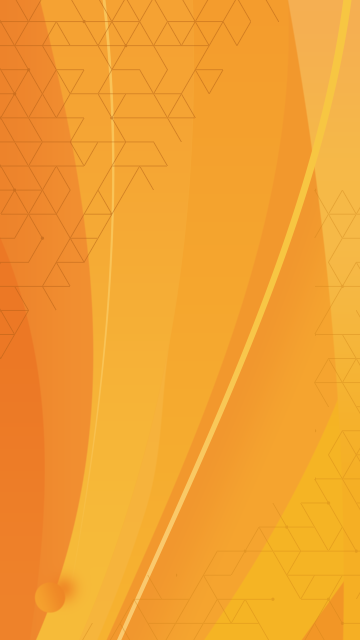
This background is drawn by a WebGL 2 fragment shader. Its source:

```glsl
#version 300 es
precision highp float;

#define CELL 0.0772
#define LINE_WIDTH 0.0022
#define DOT_RADIUS 0.0045
#define EDGE_KEEP 0.58
#define DOT_KEEP 0.13
#define BALL_POS vec2(0.139, 0.118)
#define BALL_RADIUS 0.042
#define GLOW_POS vec2(0.176, 0.142)
#define GLOW_SIZE 0.036

uniform vec2 u_resolution;
out vec4 fragColor;

const float ROW = 0.8660254;
float px;

float hash(vec3 p) {
  return fract(sin(dot(p, vec3(127.1, 311.7, 74.7))) * 4375.85);
}

// Cubic through four values at v = 0, 1/3, 2/3 and 1
float curve(float v, vec4 k) {
  float t = v * 3.0, a = t - 1.0, b = t - 2.0, c = t - 3.0;
  return dot(k, vec4(-a * b * c / 6.0, t * b * c / 2.0, -t * a * c / 2.0, t * a * b / 6.0));
}

// Coverage to the right of an edge
float rightOf(float x, float edge) {
  return smoothstep(-px, px, x - edge);
}

float stroke(float dist, float halfWidth) {
  return 1.0 - smoothstep(-0.7 * px, 0.7 * px, abs(dist) - halfWidth);
}

// Patches of the lattice; y runs down from the top
float inLeftPatch(vec2 p) {
  return step(p.x, 0.78 - 0.75 * p.y);
}

float inRightPatch(vec2 p) {
  return step(0.875 - 1.65 * max(p.y - 1.36, 0.0), p.x) * step(0.51, p.y);
}

// Triangular lattice with randomly kept edges and node dots
float lattice(vec2 p, vec2 origin, bool leftSide) {
  vec2 g = (p - origin) / CELL;
  float ink = 0.0;
  for (int i = 0; i < 3; i++) {
    float angle = float(i) * 1.0471976;
    mat2 turn = mat2(cos(angle), sin(angle), -sin(angle), cos(angle));
    vec2 q = turn * g;
    float row = round(q.y / ROW);
    float along = q.x - 0.5 * row;
    float cell = floor(along);
    vec2 middle = transpose(turn) * vec2(cell + 0.5 + 0.5 * row, row * ROW) * CELL + origin;
    float patchMask = leftSide ? inLeftPatch(middle) : inRightPatch(middle);
    float keep = step(hash(vec3(row, cell, float(i))), EDGE_KEEP) * patchMask;
    ink = max(ink, keep * stroke((q.y - row * ROW) * CELL, 0.5 * LINE_WIDTH));
    if (i == 0) {
      float node = round(along);
      float dist = length(vec2(along - node, q.y - row * ROW)) * CELL;
      float dotKeep = step(hash(vec3(row, node, 7.0)), DOT_KEEP) * patchMask;
      ink = max(ink, dotKeep * stroke(dist, DOT_RADIUS));
    }
  }
  return ink;
}

void main() {
  px = 1.0 / u_resolution.x;
  vec2 p = gl_FragCoord.xy * px;
  float v = gl_FragCoord.y / u_resolution.y;
  float x = p.x;
  vec2 fromTop = vec2(x, u_resolution.y * px - p.y);

  // Centre sheet with a faint fold and fin
  float fold = curve(v, vec4(0.22, 0.42, 0.519, 0.535));
  vec3 color = mix(vec3(0.965, 0.735, 0.225), vec3(0.96, 0.635, 0.2), smoothstep(0.0, 1.0, v));
  vec3 foldColor = mix(vec3(0.965, 0.70, 0.19), vec3(0.955, 0.61, 0.175), v);
  color = mix(color, foldColor, rightOf(x, fold));
  float finEdge = fold + 0.05 * smoothstep(0.48, 0.2, v);
  float fin = rightOf(x, fold) * (1.0 - rightOf(x, finEdge));
  color = mix(color, vec3(0.965, 0.715, 0.26), 0.65 * fin);

  // Left panels
  float leftEdge = curve(v, vec4(0.10, 0.25, 0.231, 0.111));
  float innerEdge = curve(v, vec4(0.083, 0.121, -0.03, -0.5));
  vec3 panel = mix(vec3(0.93, 0.515, 0.17), vec3(0.945, 0.56, 0.19), smoothstep(0.0, 0.25, x));
  vec3 inner = mix(vec3(0.935, 0.51, 0.165), vec3(0.925, 0.47, 0.145), smoothstep(0.0, 0.5, v));
  panel = mix(inner, panel, rightOf(x, innerEdge));
  color = mix(panel, color, rightOf(x, leftEdge));

  // Right band, then the sheet beyond the bright ribbon
  float bandEdge = curve(v, vec4(0.296, 0.551, 0.741, 0.80));
  float ribbon = curve(v, vec4(0.331, 0.595, 0.824, 0.965));
  color = mix(color, vec3(0.95, 0.595, 0.178), rightOf(x, bandEdge));
  vec3 beyond = mix(vec3(0.945, 0.59, 0.18), vec3(0.96, 0.645, 0.185), smoothstep(0.0, 0.22, x - ribbon));
  color = mix(color, beyond, rightOf(x, ribbon));

  // Yellow wedge and small orange corner
  float wedge = rightOf(x, 0.567 + 1.24 * v - 0.67 * v * v) * smoothstep(0.5, 0.32, v);
  color = mix(color, vec3(0.962, 0.705, 0.14), wedge);
  color = mix(color, vec3(0.95, 0.59, 0.15), rightOf(x, 0.838 + 1.28 * v));

  // Pale veil along the right side
  float veilEdge = curve(v, vec4(0.953, 0.943, 0.89, 0.80));
  vec3 veil = mix(vec3(0.96, 0.685, 0.14), vec3(0.963, 0.725, 0.28), smoothstep(0.2, 0.65, v));
  veil = mix(veil, vec3(0.96, 0.685, 0.32), smoothstep(0.7, 1.0, v));
  color = mix(color, veil, rightOf(x, veilEdge));

  // Ribbon and thin highlight
  vec3 ribbonColor = mix(vec3(0.98, 0.79, 0.43), vec3(0.97, 0.775, 0.26), smoothstep(0.1, 0.6, v));
  color = mix(color, ribbonColor, stroke(x - ribbon, mix(0.006, 0.0115, v)));
  float highlight = curve(v, vec4(0.17, 0.266, 0.313, 0.289));
  float shine = stroke(x - highlight, mix(0.001, 0.004, v)) * smoothstep(0.0, 0.5, v);
  color = mix(color, vec3(0.98, 0.78, 0.36), 0.9 * shine);

  // Line lattice
  float leftInk = lattice(fromTop, vec2(0.002, 0.06), true);
  float rightInk = lattice(fromTop, vec2(-0.014, 0.06), false);
  color = mix(color, vec3(0.70, 0.37, 0.08), 0.55 * leftInk);
  color = mix(color, vec3(0.80, 0.50, 0.08), 0.4 * rightInk);

  // Ball and its warm glow
  vec2 glowOffset = (p - GLOW_POS) / GLOW_SIZE;
  color = mix(color, vec3(0.93, 0.48, 0.13), 0.75 * exp(-dot(glowOffset, glowOffset)));
  vec2 ballOffset = (p - BALL_POS) / BALL_RADIUS;
  vec3 ballColor = mix(vec3(0.96, 0.63, 0.18), vec3(0.935, 0.53, 0.15), smoothstep(-1.0, 1.0, ballOffset.x + 0.4 * ballOffset.y));
  color = mix(color, ballColor, 1.0 - rightOf(length(p - BALL_POS), BALL_RADIUS));

  fragColor = vec4(color, 1.0);
}
```
